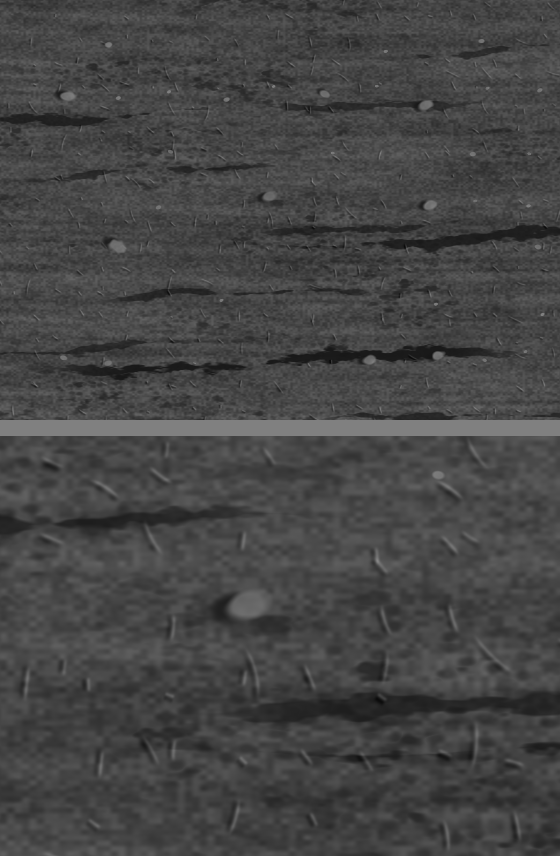
Top: the whole. Bottom: its middle third, enlarged.
Reproduce this texture procedurally as a Shadertoy shader.

```glsl
// Dark grey rolled metal surface with ragged horizontal cracks, pits, pale grains and fine scratches.

const float BASE_GREY = 0.284;
const float CRACK_GREY = 0.085;
const float PIT_GREY = 0.13;
const int CRACK_COUNT = 10;

float hash(vec2 p) {
    vec3 q = fract(p.xyx * 0.1031);
    q += dot(q, q.yzx + 33.33);
    return fract((q.x + q.y) * q.z);
}

vec2 hash2(vec2 p) {
    return vec2(hash(p + 17.0), hash(p + 59.0));
}

mat2 rotation(float angle) {
    float c = cos(angle), s = sin(angle);
    return mat2(c, -s, s, c);
}

float valueNoise(vec2 p) {
    vec2 cell = floor(p), f = fract(p);
    f = f * f * (3.0 - 2.0 * f);
    float low = mix(hash(cell), hash(cell + vec2(1, 0)), f.x);
    float high = mix(hash(cell + vec2(0, 1)), hash(cell + 1.0), f.x);
    return mix(low, high, f.y);
}

float layeredNoise(vec2 p) {
    return 0.54 * valueNoise(p) + 0.29 * valueNoise(p * 2.1 + 11.0)
         + 0.17 * valueNoise(p * 4.3 + 37.0);
}

// Distance to the nearest scattered point
float cellular(vec2 p) {
    vec2 cell = floor(p);
    float nearest = 2.0;
    for (int y = -1; y <= 1; y++)
        for (int x = -1; x <= 1; x++) {
            vec2 id = cell + vec2(x, y);
            nearest = min(nearest, length(id + hash2(id) - p));
        }
    return nearest;
}

// Horizontal rolling bands, streaks and fine speckle
float rolledMetal(vec2 p) {
    float y = p.y + 0.012 * p.x + 0.006 * sin(3.0 * p.x);
    float bands = 0.008 * sin(23.0 * y + 1.0) + 0.007 * sin(61.0 * y)
                + 0.005 * sin(137.0 * y + 2.0);
    float streaks = 0.075 * (valueNoise(vec2(p.x * 2.5, y * 95.0)) - 0.5);
    float mottle = 0.08 * (layeredNoise(p * vec2(11, 30)) - 0.5);
    float speckle = 0.10 * (valueNoise(p * vec2(170, 230)) - 0.5);
    return BASE_GREY + bands + streaks + mottle + speckle;
}

// Small dark spots that gather in patches
float pits(vec2 p) {
    float patches = smoothstep(0.4, 0.78, valueNoise(p * vec2(5, 12) + 7.0));
    float ragged = smoothstep(0.57, 0.8, layeredNoise(p * vec2(27, 58) + 3.0));
    float spots = 1.0 - smoothstep(0.08, 0.36, cellular(p * vec2(32, 58)));
    return max(ragged * (0.35 + 0.65 * patches), 0.6 * spots * patches);
}

float crack(vec2 p, vec2 center, float halfLength, float width, float seed) {
    float x = p.x - center.x;
    float path = center.y + 0.045 * x + 0.007 * sin(7.0 * x + seed)
               + 0.004 * sin(19.0 * x + 2.0 * seed);
    float taper = 1.0 - smoothstep(0.5, 1.0, abs(x) / halfLength);
    float swell = smoothstep(0.25, 0.75, valueNoise(vec2(p.x * 8.0 + seed, seed)));
    float ragged = 2.4 * (layeredNoise(p * vec2(28, 80) + seed) - 0.5);
    float depth = taper * (0.1 + 1.1 * swell) + ragged - abs(p.y - path) / width;
    return taper * smoothstep(-0.25, 0.4, depth);
}

float cracks(vec2 p) {
    float dark = 0.0;
    for (int i = 0; i < CRACK_COUNT; i++) {
        float n = float(i);
        vec2 center = vec2(0.67 + 0.55 * sin(2.4 * n), fract(0.14 + 0.29 * n));
        float rank = 1.0 / (1.0 + 0.4 * n);
        float strength = mix(0.55, 1.0, rank);
        dark = max(dark, strength * crack(p, center, 0.22 + 0.5 * rank,
                                          0.006 + 0.007 * rank, 5.3 * n));
    }
    return dark;
}

// Pale rounded grains; x is cover, y is the shadow on the left
vec2 paleGrains(vec2 p, float cellSize, float share) {
    vec2 id = floor(p / cellSize);
    vec2 d = fract(p / cellSize) - mix(vec2(0.32), vec2(0.68), hash2(id));
    float size = mix(0.03, 0.13, pow(hash(id + 83.0), 3.0));
    float present = step(hash(id + 29.0), share);
    vec2 q = rotation(hash(id) - 0.5) * d * vec2(0.75, 1.1);
    float wobble = 1.0 + 0.35 * (valueNoise(p * 90.0) - 0.5);
    float cover = 1.0 - smoothstep(0.65, 1.2, length(q) * wobble / size);
    float shade = 1.0 - smoothstep(0.5, 1.4, length(q + size * vec2(0.8, -0.2)) * wobble / size);
    return present * vec2(cover, shade * smoothstep(0.04, 0.09, size));
}

// Short curved strokes, bright on one side and dark on the other
float scratches(vec2 p, float cellSize, float share) {
    vec2 id = floor(p / cellSize);
    vec2 d = fract(p / cellSize) - mix(vec2(0.35), vec2(0.65), hash2(id + 5.0));
    d = rotation(0.5 + 1.6 * (hash(id + 41.0) - 0.5)) * d * cellSize;
    d.x += 18.0 * d.y * d.y * (hash(id + 13.0) - 0.5);
    float halfLength = cellSize * mix(0.07, 0.3, hash(id + 71.0));
    float along = 1.0 - smoothstep(0.4, 1.0, abs(d.y) / halfLength);
    float lit = exp(-pow(d.x / 0.0016, 2.0));
    float shade = exp(-pow((d.x + 0.0035) / 0.0022, 2.0));
    return step(hash(id + 97.0), share) * along * (lit - 0.6 * shade);
}

void mainImage(out vec4 fragColor, in vec2 fragCoord) {
    vec2 p = fragCoord / iResolution.y;
    float grey = rolledMetal(p);
    grey = mix(grey, PIT_GREY, 0.8 * pits(p));
    grey = mix(grey, CRACK_GREY, 0.92 * cracks(p));
    grey += 0.13 * scratches(p, 0.055, 0.45) + 0.10 * scratches(p + 3.7, 0.083, 0.5);
    vec2 grain = paleGrains(p + 0.04, 0.125, 0.42);
    grey = mix(grey, CRACK_GREY, 0.8 * grain.y);
    grey = mix(grey, 0.40 + 0.18 * layeredNoise(p * 45.0), 0.85 * grain.x);
    fragColor = vec4(vec3(clamp(grey, 0.03, 0.75)), 1.0);
}
```
